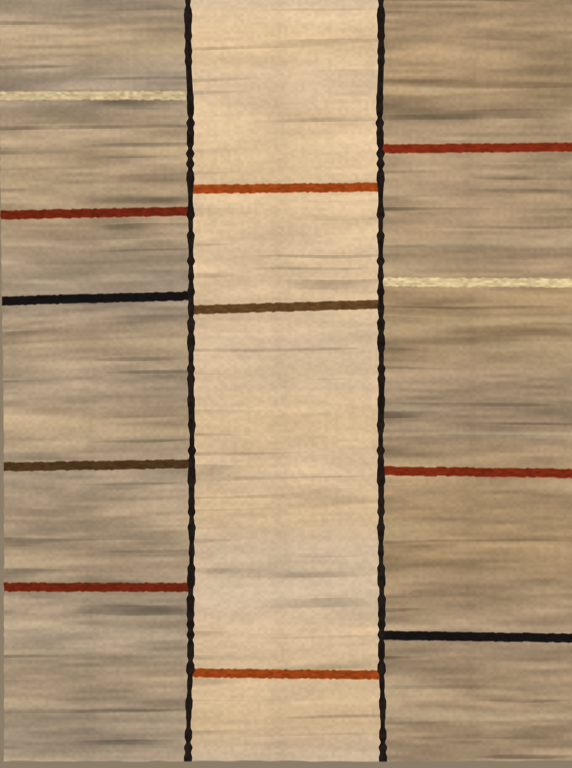
Give the GLSL for this texture, as a WebGL 1 fragment shader.

```glsl
precision highp float;
uniform vec2 u_resolution;

#define RUST vec3(0.47, 0.16, 0.08)
#define ORANGE vec3(0.60, 0.26, 0.09)
#define BROWN vec3(0.33, 0.23, 0.13)
#define CREAM vec3(0.86, 0.77, 0.58)
#define BLACK vec3(0.09, 0.08, 0.075)
#define FLOOR_COLOR vec3(0.55, 0.49, 0.41)
#define BAND_HALF 0.0057
#define SEAM_HALF 0.0053
#define STREAK_GAIN 1.0

float hash(vec2 p) {
  return fract(sin(dot(p, vec2(127.1, 311.7))) * 43758.5453);
}

float noise(vec2 p) {
  vec2 i = floor(p), f = fract(p);
  f = f * f * (3.0 - 2.0 * f);
  return mix(mix(hash(i), hash(i + vec2(1.0, 0.0)), f.x),
             mix(hash(i + vec2(0.0, 1.0)), hash(i + vec2(1.0, 1.0)), f.x), f.y);
}

// Coverage of the region where d is negative
float cover(float d, float blur) {
  return 1.0 - smoothstep(-blur, blur, d);
}

// Layers of horizontal yarn variation, from broad stripes to single threads
float streaks(vec2 q, float seed) {
  float sum = 0.0, freq = 22.0, amp = 0.24;
  for (int i = 0; i < 4; i++) {
    float k = float(i);
    sum += amp * (noise(vec2(q.x * (0.8 + k * 1.3) + seed * 17.0, q.y * freq + seed * 31.0)) - 0.5);
    freq *= 2.1;
    amp *= 0.98;
  }
  return sum;
}

// Thin dark threads that fade in and out along the weft
float darkThreads(vec2 q, float seed) {
  float line = noise(vec2(q.x * 1.4 + seed * 9.0, q.y * 125.0 + seed * 53.0));
  float broken = noise(vec2(q.x * 7.0, q.y * 90.0 + seed * 7.0));
  return smoothstep(0.70, 0.95, line) * (0.35 + 0.65 * broken);
}

// Woven crossbar, running from height yL to yR across its panel
void band(inout vec3 col, vec2 q, float yL, float yR, vec3 tint) {
  float tooth = 0.0016 * (noise(vec2(q.x * 60.0, yL * 90.0)) - 0.5);
  float d = abs(q.y - mix(yL, yR, q.x) + tooth) - BAND_HALF;
  float thread = 0.88 + 0.24 * noise(vec2(q.x * 45.0, q.y * 330.0));
  col = mix(col, tint * thread, cover(d, 0.8 / u_resolution.y + 0.0006));
}

void main() {
  vec2 uv = gl_FragCoord.xy / u_resolution;
  float blur = 0.9 / u_resolution.x;

  // Slightly wandering seams and frayed panel edges
  float wobble = 0.003 * (noise(vec2(uv.y * 14.0, 2.0)) - 0.5);
  float fray = 0.004 * (noise(vec2(uv.y * 150.0, 5.0)) - 0.5);
  float seamL = 0.3295 + 0.0055 * sin(3.14159 * uv.y) + wobble;
  float seamR = 0.6685 - 0.0035 * smoothstep(0.0, 0.7, uv.y) - wobble;
  float panel = step(seamL, uv.x) + step(seamR, uv.x);
  float isMid = 1.0 - abs(panel - 1.0);
  float isRight = step(1.5, panel);

  // Panel coordinates: x runs 0 to 1 across the current strip
  float left = mix(mix(0.0, seamL, isMid), seamR, isRight);
  float right = mix(mix(seamL, seamR, isMid), 1.0, isRight);
  vec2 q = vec2((uv.x - left) / (right - left), uv.y);
  vec2 w = q + vec2(0.0, 0.004 * (noise(vec2(q.x * 2.5, q.y * 9.0 + panel * 5.0)) - 0.5));
  w.y += 0.004 * q.x * (isRight - 1.0);

  // Undyed wool
  vec3 wool = mix(vec3(0.675, 0.590, 0.485), vec3(0.665, 0.565, 0.440), isRight);
  wool = mix(wool, vec3(0.835, 0.730, 0.595), isMid);
  float contrast = mix(0.66, 0.24, isMid) * STREAK_GAIN;
  float seed = panel + 1.0;
  vec3 col = wool * (1.0 + contrast * streaks(w, seed));
  col *= 1.0 - mix(0.26, 0.17, isMid) * darkThreads(w, seed);
  float pale = smoothstep(0.68, 0.92, noise(vec2(w.x * 0.8 + seed, w.y * 60.0 + seed * 71.0)));
  col = mix(col, vec3(0.80, 0.71, 0.56), 0.5 * pale * (1.0 - isMid));
  float warm = noise(vec2(seed * 3.0, w.y * 18.0)) - 0.5;
  col *= 1.0 + warm * vec3(0.03, 0.0, -0.08);

  // Crossbars of each strip
  if (panel < 0.5) {
    band(col, q, 0.875, 0.876, mix(CREAM, wool, 0.25));
    band(col, q, 0.720, 0.725, RUST * 0.92);
    band(col, q, 0.608, 0.615, BLACK);
    band(col, q, 0.392, 0.396, BROWN * 0.9);
    band(col, q, 0.2355, 0.2355, RUST * 0.92);
  } else if (panel < 1.5) {
    band(col, q, 0.7535, 0.7565, ORANGE);
    band(col, q, 0.5965, 0.604, BROWN * 1.12);
    band(col, q, 0.124, 0.121, ORANGE);
  } else {
    band(col, q, 0.806, 0.8085, RUST * 1.08);
    band(col, q, 0.633, 0.6315, CREAM);
    band(col, q, 0.387, 0.3835, RUST * 1.02);
    band(col, q, 0.173, 0.169, BLACK);
  }

  // Warp ribs, grain and soft lighting
  col *= 1.0 + 0.07 * (noise(vec2(uv.x * 170.0, uv.y * 260.0)) - 0.5);
  col *= 1.0 - 0.025 * exp(-pow((q.x - 0.47) * 22.0, 2.0));
  col *= 0.975 + 0.06 * smoothstep(0.0, 1.0, uv.y) * isMid + 0.02 * (1.0 - isMid);

  // Dark joining cords
  float cord = min(abs(uv.x - seamL), abs(uv.x - seamR)) - SEAM_HALF + fray;
  vec3 cordColor = vec3(0.13, 0.105, 0.09) * (0.75 + 0.5 * noise(uv * vec2(150.0, 190.0)));
  col = mix(col, cordColor, cover(cord, blur));

  // Floor showing at the lower left side and the bottom
  float sideEdge = 0.007 * smoothstep(0.85, 0.35, uv.y) + fray * 0.4;
  float bottomEdge = 0.009 + 0.002 * (noise(vec2(uv.x * 40.0, 3.0)) - 0.5);
  float outside = max(cover(uv.x - sideEdge, blur), cover(uv.y - bottomEdge, blur));
  col = mix(col, FLOOR_COLOR, outside);

  gl_FragColor = vec4(clamp(col, 0.0, 1.0), 1.0);
}
```
